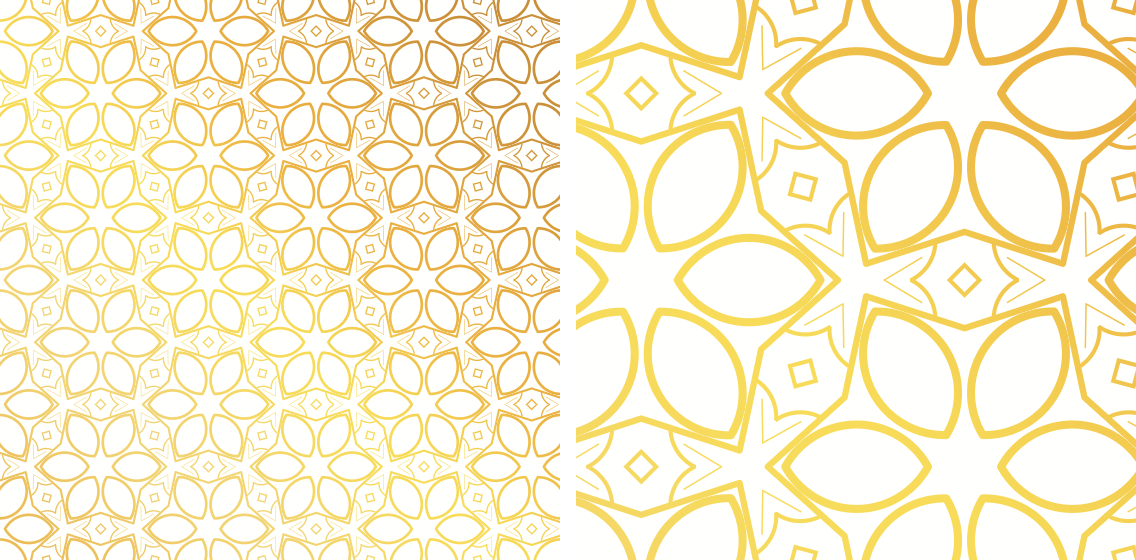
Left, the full canvas; right, a detail of the centre.
Write a Shadertoy shader that draws this pattern.

```glsl
// Hexagonal lattice of six-petal flowers drawn as gold outlines on white.
// Each point is folded into one twelfth of its nearest flower, where petals,
// star outline and gap ornaments are distance functions; a diagonal ramp tints them.

const float ROWS = 4.5;                     // flower spacings per canvas height
const vec2 FLOWER_ORIGIN = vec2(0.1797, 0.8333);
const vec2 LATTICE = vec2(1.7320508, 1.0);  // period of the staggered grid
const float SECTOR = 1.0471976;             // sixty degrees
const vec3 PAPER = vec3(1.0, 1.0, 0.995);

// Vector from the nearest flower centre.
vec2 nearestFlower(vec2 p) {
    vec2 a = mod(p + 0.5 * LATTICE, LATTICE) - 0.5 * LATTICE;
    vec2 b = mod(p, LATTICE) - 0.5 * LATTICE;
    return dot(a, a) < dot(b, b) ? a : b;
}

// Mirror into half a sector, with a petal along +x.
vec2 foldSector(vec2 p) {
    float angle = atan(p.y, p.x);
    angle -= SECTOR * floor(angle / SECTOR + 0.5);
    return length(p) * vec2(cos(angle), abs(sin(angle)));
}

float segmentDistance(vec2 p, vec2 a, vec2 b) {
    vec2 ab = b - a;
    vec2 ap = p - a;
    return length(ap - ab * clamp(dot(ap, ab) / dot(ab, ab), 0.0, 1.0));
}

// Signed distance to a lens with pointed ends on the x axis.
float lensDistance(vec2 p, float halfLength, float halfWidth) {
    p = abs(p);
    float radius = (halfLength * halfLength + halfWidth * halfWidth) / (2.0 * halfWidth);
    float offset = radius - halfWidth;
    bool nearTip = p.y * halfLength < offset * (p.x - halfLength);
    return nearTip ? length(p - vec2(halfLength, 0.0))
                   : length(p + vec2(0.0, offset)) - radius;
}

// Box-filtered coverage of a line, also valid below one pixel.
float stroke(float d, float halfWidth, float pixel) {
    d = abs(d);
    return clamp((d + halfWidth) / pixel + 0.5, 0.0, 1.0)
         - clamp((d - halfWidth) / pixel + 0.5, 0.0, 1.0);
}

// Diamond, cusped brackets and hairline tips between two flowers;
// g.x runs along the gap, g.y towards the flower.
float gapOrnament(vec2 g, float pixel) {
    float diamond = (abs(g.x) + abs(g.y) - 0.040) * 0.7071;
    float ink = stroke(diamond, 0.0055, pixel);

    float bracket = length(g - vec2(0.195, 0.105)) - 0.117;
    float inside = step(g.x, 0.147) * step(g.y, 0.128 - 0.326 * g.x);
    ink = max(ink, stroke(bracket, 0.0055, pixel) * inside);

    float hairline = segmentDistance(g, vec2(0.215, 0.0), vec2(0.115, 0.060));
    return max(ink, stroke(hairline, 0.002, pixel));
}

float flowerInk(vec2 p, float pixel) {
    vec2 q = foldSector(nearestFlower(p));
    vec2 notchAxis = vec2(0.8660254, 0.5);

    float petal = lensDistance(q - vec2(0.289, 0.0), 0.191, 0.113);
    float ink = stroke(petal, 0.0108, pixel);

    float star = segmentDistance(q, vec2(0.527, 0.0), 0.371 * notchAxis);
    ink = max(ink, stroke(star, 0.0085, pixel));

    vec2 gap = vec2(dot(q, vec2(0.5, -0.8660254)), 0.5 - dot(q, notchAxis));
    return max(ink, gapOrnament(gap, pixel));
}

// Gold ramp across the diagonal, from -1 at lower left to 1 at upper right.
vec3 goldRamp(float t) {
    vec3 gold = mix(vec3(0.92, 0.73, 0.33), vec3(0.95, 0.83, 0.45), smoothstep(-1.0, -0.5, t));
    gold = mix(gold, vec3(0.97, 0.86, 0.35), smoothstep(-0.5, -0.1, t));
    gold = mix(gold, vec3(0.92, 0.69, 0.25), smoothstep(-0.1, 0.3, t));
    return mix(gold, vec3(0.79, 0.56, 0.22), smoothstep(0.25, 0.85, t));
}

void mainImage(out vec4 fragColor, in vec2 fragCoord) {
    vec2 uv = fragCoord / iResolution.y;
    float pixel = ROWS / iResolution.y;
    float ink = flowerInk((uv - FLOWER_ORIGIN) * ROWS, pixel);
    vec3 gold = goldRamp(uv.x + uv.y - 1.0);
    fragColor = vec4(mix(PAPER, gold, ink), 1.0);
}
```
